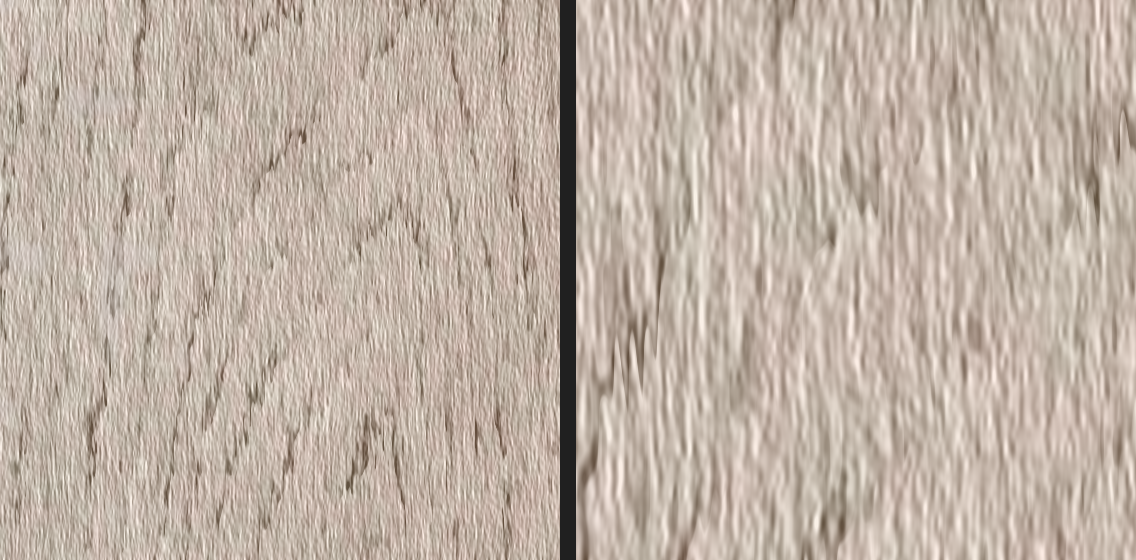
Left, the full canvas; right, a detail of the centre.
Reproduce this texture procedurally as a Shadertoy shader.

```glsl
#define DARK_WOOD vec3(0.505, 0.437, 0.376)
#define LIGHT_WOOD vec3(0.905, 0.855, 0.815)
#define PALE_BLOOM vec3(0.84, 0.81, 0.81)
#define MEAN_TONE 0.68
#define FIBRE_CONTRAST 0.70
#define RING_CONTRAST 0.72
#define RING_SPACING 0.065
#define ARCH_SQUASH 0.35
#define EMBOSS_STEP vec2(0.0030, 0.0020)

float hash(vec2 p) {
    return fract(sin(dot(p, vec2(127.1, 311.7))) * 43758.5453);
}

float noise(vec2 p) {
    vec2 cell = floor(p);
    vec2 f = fract(p);
    f = f * f * (3.0 - 2.0 * f);
    float low = mix(hash(cell), hash(cell + vec2(1.0, 0.0)), f.x);
    float high = mix(hash(cell + vec2(0.0, 1.0)), hash(cell + vec2(1.0, 1.0)), f.x);
    return mix(low, high, f.y);
}

// Height of the thin upright fibres
float fibreHeight(vec2 p) {
    float height = 0.60 * noise(p * vec2(285.0, 42.0));
    height += 0.32 * noise(p * vec2(160.0, 24.0) + 31.0);
    height += 0.48 * noise(p * vec2(430.0, 115.0) + 67.0);
    return height;
}

// Growth rings: pointed arches around a leaning axis, upright far to the left
float ringPhase(vec2 p) {
    float side = p.x - (0.67 + 0.1 * p.y);
    float left = max(-side, 0.0);
    float upright = smoothstep(0.25, 0.5, left);
    float across = 1.6 * max(side, 0.0) + 0.7 * left + 0.9 * max(left - 0.27, 0.0);
    float along = ARCH_SQUASH * max(p.y + 0.1, 0.0) * mix(1.0, 0.6, upright);
    float power = mix(1.4, 2.1, upright);
    float radius = pow(pow(across + 1e-4, power) + pow(along + 1e-4, power), 1.0 / power);
    radius -= 0.42 * max(radius - 0.4, 0.0);
    return radius / RING_SPACING + 0.3;
}

void mainImage(out vec4 fragColor, in vec2 fragCoord) {
    vec2 uv = fragCoord / iResolution.xy;

    // Bend the fibres a little
    vec2 p = uv;
    p.x += 0.020 * (noise(uv * vec2(5.0, 3.0)) - 0.5);
    p.x += 0.0035 * (noise(uv * vec2(30.0, 15.0) + 9.0) - 0.5);

    // Embossed fibres and scattered pores
    float height = fibreHeight(p);
    float fibre = height - fibreHeight(p + EMBOSS_STEP);
    fibre += 0.30 * (height - 0.7);
    float pores = smoothstep(0.66, 0.88, noise(p * vec2(230.0, 30.0) + 13.0));

    // Rings broken into short upright dashes
    float phase = ringPhase(p);
    phase += 0.50 * (noise(uv * vec2(5.0, 2.5) + 41.0) - 0.5);
    phase += 0.20 * (noise(uv * vec2(26.0, 12.0) + 5.0) - 0.5);
    phase += 0.36 * (noise(p * vec2(210.0, 24.0) + 23.0) - 0.5);
    float ring = floor(phase);
    float t = phase - ring;
    float patches = smoothstep(0.2, 0.75, noise(uv * vec2(10.0, 7.0) + ring * 7.3));
    float strength = (0.15 + 0.85 * patches) * (0.65 + 0.35 * hash(vec2(ring, 3.0)));
    float groove = smoothstep(0.0, 0.05, t) * (1.0 - smoothstep(0.08, 0.24, t));
    groove *= 0.2 + smoothstep(0.25, 0.7, noise(p * vec2(240.0, 36.0) + 51.0));
    float porousBand = smoothstep(0.0, 0.1, t) * (1.0 - smoothstep(0.2, 0.8, t));
    float litEdge = smoothstep(0.80, 0.94, t) * (1.0 - smoothstep(0.94, 1.0, t));

    // Combine into one tone, paler on the left
    float tone = MEAN_TONE + FIBRE_CONTRAST * fibre;
    tone += 0.06 * (0.5 - uv.x) + 0.11 * (noise(uv * vec2(11.0, 7.0) + 3.0) - 0.5);
    tone += 0.12 * (noise(uv * vec2(60.0, 28.0) + 77.0) - 0.5);
    tone -= RING_CONTRAST * strength * groove;
    tone -= pores * (0.12 + 0.20 * porousBand);
    tone += 0.16 * strength * litEdge;
    vec3 color = mix(DARK_WOOD, LIGHT_WOOD, clamp(tone, -0.3, 1.2));

    // Pink and green tints, and a few pale blooms
    float tint = noise(uv * vec2(40.0, 24.0) + 19.0) - 0.5;
    color += tint * vec3(0.020, -0.020, -0.006);
    color += (0.5 - uv.x) * vec3(-0.010, 0.008, 0.010);
    float bloom = smoothstep(0.74, 0.95, noise(uv * vec2(15.0, 11.0) + 88.0));
    bloom *= 1.0 - smoothstep(0.2, 0.45, uv.x);
    color = mix(color, PALE_BLOOM, 0.35 * bloom);

    fragColor = vec4(clamp(color, 0.0, 1.0), 1.0);
}
```
